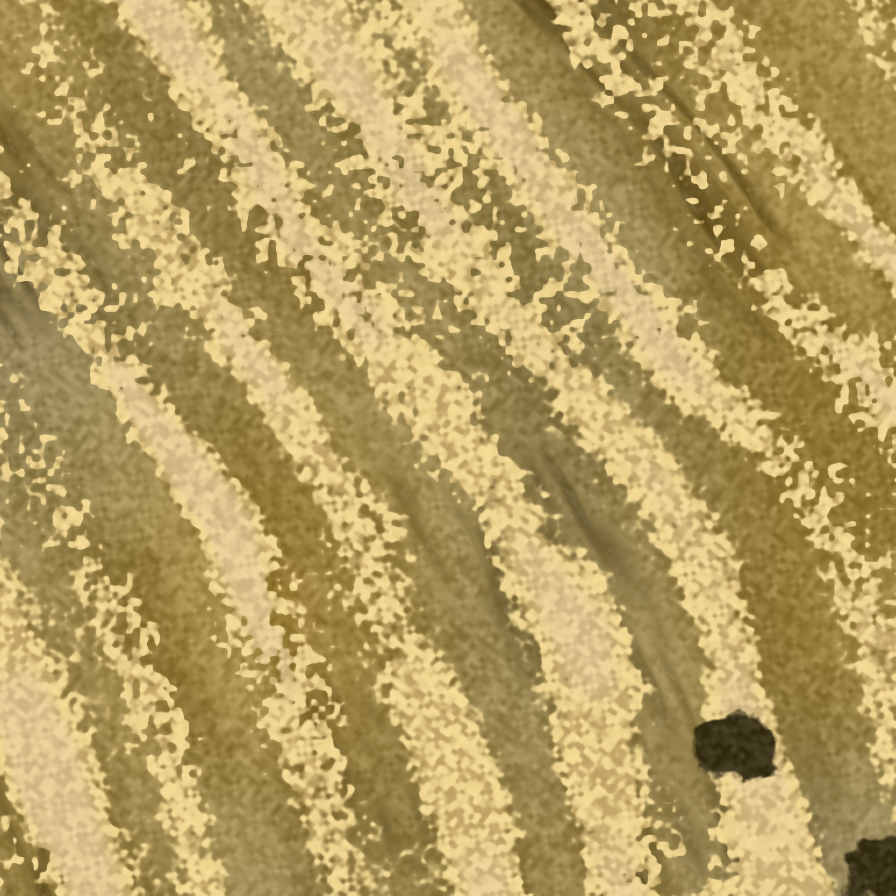
A Shadertoy shader for this texture:

```glsl
#define UMBER vec3(0.40, 0.33, 0.15)
#define OLIVE vec3(0.55, 0.47, 0.25)
#define SAGE vec3(0.64, 0.56, 0.34)
#define TAN vec3(0.78, 0.67, 0.43)
#define CREAM vec3(0.92, 0.82, 0.55)
#define BLUSH vec3(0.88, 0.78, 0.59)
#define CHIP vec3(0.23, 0.20, 0.10)
#define STREAK_FREQ 38.0
#define STREAK_LEVEL 0.57
#define GRAIN_FREQ 125.0
#define GRAIN_CONTRAST 0.20

// Integer hash of a lattice cell, 0 to 1
float hash(vec2 cell) {
    uvec2 q = uvec2(ivec2(cell)) * uvec2(1597334677u, 3812015801u);
    uint h = (q.x ^ q.y) * 1597334677u;
    h = (h ^ (h >> 15)) * 2246822519u;
    h ^= h >> 13;
    return float(h >> 8) / 16777216.0;
}

float noise(vec2 p) {
    vec2 cell = floor(p), f = fract(p);
    f = f * f * (3.0 - 2.0 * f);
    float low = mix(hash(cell), hash(cell + vec2(1, 0)), f.x);
    float high = mix(hash(cell + vec2(0, 1)), hash(cell + vec2(1, 1)), f.x);
    return mix(low, high, f.y);
}

float fbm(vec2 p) {
    float sum = 0.0, weight = 0.5;
    for (int i = 0; i < 4; i++) {
        sum += weight * noise(p);
        p = mat2(1.6, 1.2, -1.2, 1.6) * p + 17.3;
        weight *= 0.5;
    }
    return sum / 0.9375;
}

// x runs across the bent streaks, y runs along them
vec2 streakCoords(vec2 p) {
    float depth = 1.0 - p.y;
    float wobble = 0.035 * (fbm(p * 5.0 + 40.0) - 0.5);
    return vec2(p.x - depth * (0.83 - 0.25 * depth) + wobble, depth);
}

float streakBand(vec2 p, vec2 s) {
    float wave = 0.5 + 0.5 * sin(STREAK_FREQ * s.x + 4.0 * noise(p * 2.5 + 9.0));
    return 0.35 * wave
         + 0.40 * noise(s * vec2(7.0, 2.2) + 23.0)
         + 0.25 * noise(s * vec2(18.0, 7.0) + 61.0);
}

// Ragged dark hole, 1 inside
float chip(vec2 p, vec2 centre, vec2 radius) {
    float ragged = 0.9 * (fbm(p * 38.0) - 0.5);
    return 1.0 - smoothstep(0.85, 1.05, length((p - centre) / radius) + ragged);
}

vec3 groundColor(vec2 p, vec2 s, float grain, float fine) {
    float tone = 0.45 * noise(s * vec2(14.0, 4.0) + 5.0) + 0.25 * fbm(p * 9.0)
               + 0.30 * grain;
    vec3 color = mix(OLIVE, SAGE, smoothstep(0.32, 0.60, tone));

    // Dark scratches gathered in a few hollows
    float hollow = smoothstep(0.55, 0.80, noise(s * vec2(8.0, 3.5) + 83.0));
    float scratch = noise(s * vec2(75.0, 13.0) + 31.0);
    color = mix(color, UMBER, hollow * smoothstep(0.35, 0.75, 0.7 * scratch + 0.3 * fine));

    // Slow drift between warm ochre and cool grey green
    float cool = noise(p * 3.2 + 3.0) - 0.5;
    return color + cool * vec3(-0.05, 0.0, 0.11);
}

vec3 lightColor(vec2 p, float cover, float grain, float fine) {
    vec3 color = mix(TAN, CREAM, smoothstep(0.34, 0.60, 0.5 * grain + 0.5 * fine));
    float dense = smoothstep(0.06, 0.22, cover) * smoothstep(0.25, 0.55, noise(p * 6.0 + 70.0));
    return mix(color, BLUSH, 0.7 * dense);
}

void mainImage(out vec4 fragColor, in vec2 fragCoord) {
    vec2 p = fragCoord / iResolution.xy;
    vec2 s = streakCoords(p);

    // Grain at two sizes
    float grain = 0.6 * noise(p * GRAIN_FREQ) + 0.4 * noise(p * GRAIN_FREQ * 0.47 + 50.0);
    float fine = noise(mat2(0.8, 0.6, -0.6, 0.8) * p * GRAIN_FREQ * 1.35 + 200.0);

    // Streaks that crumble into flakes in some areas
    float crumble = mix(0.22, 0.85, smoothstep(0.30, 0.70, noise(p * 4.0 + 14.0)));
    float band = streakBand(p, s) - STREAK_LEVEL;
    float cover = band + crumble * (grain - 0.5) + 0.10 * (fine - 0.5);
    float light = smoothstep(-0.045, 0.045, cover);

    vec3 ground = groundColor(p, s, grain, fine);
    vec3 color = mix(ground, lightColor(p, band, grain, fine), light);
    color += GRAIN_CONTRAST * (fine - 0.5) * mix(0.7, 0.45, light);

    // Dark chips near the lower right
    float hole = max(chip(p, vec2(0.825, 0.165), vec2(0.055, 0.036)),
                     chip(p, vec2(1.0, 0.02), vec2(0.055, 0.045)));
    color = mix(color, CHIP + 0.12 * (fine - 0.5), hole);

    fragColor = vec4(clamp(color, 0.0, 1.0), 1.0);
}
```
